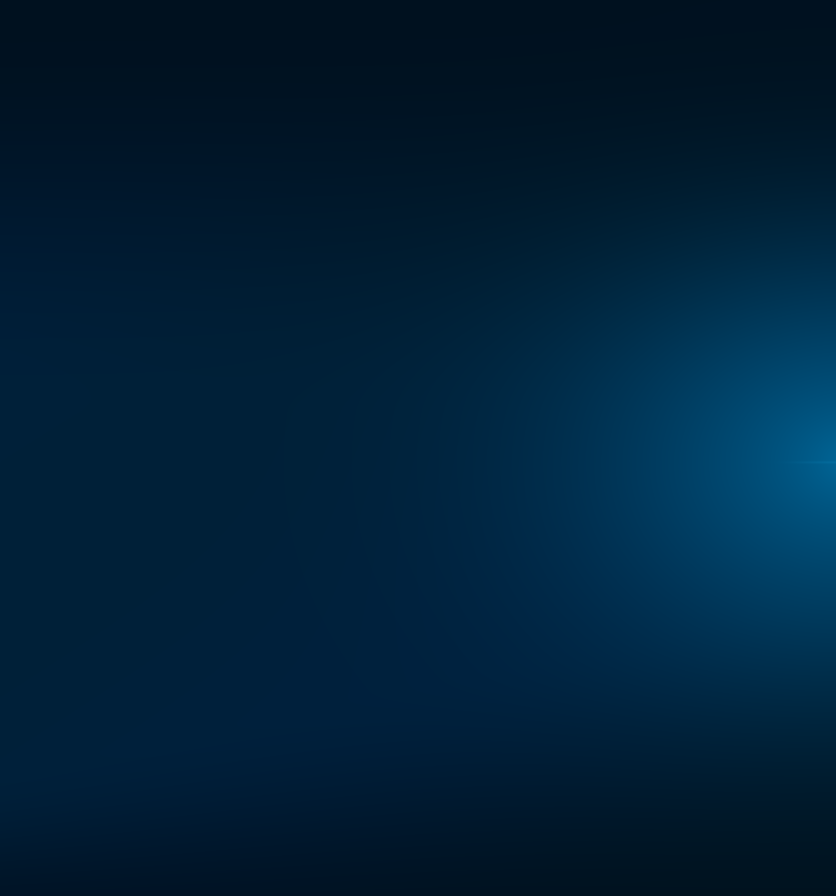
This background is drawn by a Shadertoy shader. Its source:

```glsl
// A dark navy backdrop lit by a wide cyan glow at the right edge.
// A vertical haze band sets the base tone; a broad and a tight falloff
// form the glow, with a faint horizontal streak through its core.

// Navy haze, fading out at the top and sooner at the lower right.
vec3 hazeColor(vec2 uv) {
    float topFade = 1.0 - smoothstep(0.54, 0.98, uv.y);
    float bottomFade = smoothstep(-0.05, mix(0.14, 0.34, uv.x), uv.y);
    return mix(vec3(0.0, 0.066, 0.122), vec3(0.0, 0.125, 0.227), topFade * bottomFade);
}

// Elliptical light: broad Gaussian plus a tight exponential core.
float glowAmount(vec2 offset) {
    float d = length(offset * vec2(1.0, 1.4));
    return 0.17 * exp(-d * d / 0.109) + 0.12 * exp(-d / 0.08);
}

void mainImage(out vec4 fragColor, in vec2 fragCoord) {
    vec2 uv = fragCoord / iResolution.xy;
    vec2 offset = uv - vec2(1.02, 0.485);

    vec3 color = hazeColor(uv);
    color += vec3(0.0, 1.0, 1.3) * glowAmount(offset);

    // Slow drift between teal and navy.
    color.b += 0.009 * sin(7.0 * (0.6 * uv.x - uv.y) + 0.9) * smoothstep(1.0, 0.7, uv.y);

    // Thin streak at the right edge.
    float streak = exp(-pow((uv.y - 0.484) / 0.0014, 2.0)) * smoothstep(0.92, 0.99, uv.x);
    color += vec3(0.01, 0.035, 0.04) * streak;

    fragColor = vec4(clamp(color, 0.0, 1.0), 1.0);
}
```
